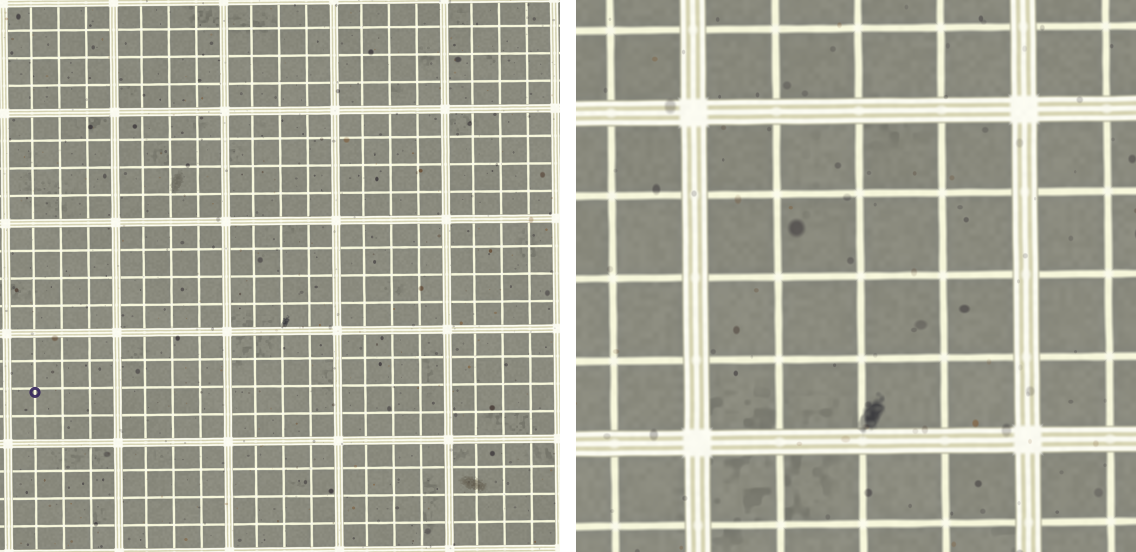
Left, the full canvas; right, a detail of the centre.
Reproduce this pattern procedurally as a WebGL 2 fragment shader.

```glsl
#version 300 es
precision highp float;
// Counting-chamber grid: triple-ruled squares split in four by four, with dust on grey glass.
uniform vec2 u_resolution;
out vec4 fragColor;

float hash(vec2 p) {
  vec3 q = fract(vec3(p.xyx) * 0.1031);
  q += dot(q, q.yzx + 33.33);
  return fract((q.x + q.y) * q.z);
}

float noise(vec2 p) {
  vec2 i = floor(p), f = fract(p);
  f = f * f * (3.0 - 2.0 * f);
  return mix(mix(hash(i), hash(i + vec2(1, 0)), f.x),
             mix(hash(i + vec2(0, 1)), hash(i + vec2(1, 1)), f.x), f.y);
}

// Soft coverage of a stroke from the distance to its centre
float stroke(float d, float halfWidth, float soft) {
  return 1.0 - smoothstep(halfWidth - soft, halfWidth + soft, d);
}

// Ragged elongated flake; returns its coverage
float flake(vec2 p, vec2 radii, float angle) {
  float c = cos(angle), s = sin(angle);
  vec2 q = vec2(c * p.x + s * p.y, c * p.y - s * p.x) / radii;
  float ragged = noise(p * 330.0 + 40.0);
  return (1.0 - smoothstep(0.55, 1.1, length(q) + 0.5 * (ragged - 0.5))) * (0.5 + 0.5 * ragged);
}

// Dust of one size: x is darkness, y picks the tint
vec2 dust(vec2 p, float density, float chance, float radius, float seed, float pixel) {
  vec2 id = floor(p * density) + seed;
  if (hash(id) > chance) return vec2(0.0);
  vec2 centre = 0.25 + 0.5 * vec2(hash(id + 11.3), hash(id + 27.7));
  vec2 d = (fract(p * density) - centre) / density;
  d.x *= 0.75 + 0.6 * hash(id + 5.1);
  float r = radius * (0.6 + 0.6 * hash(id + 8.9));
  return vec2(stroke(length(d), r, max(r * 0.4, pixel * 0.6)) * (0.5 + 0.5 * hash(id + 3.7)),
              hash(id + 19.0));
}

void main() {
  vec2 p = gl_FragCoord.xy / u_resolution.x;
  float pixel = 1.0 / u_resolution.x;

  // Slightly turned grid, one unit per large square
  vec2 g = vec2(p.x - 0.4044 + 0.0106 * (p.y - 0.492),
                p.y - 0.5911 - 0.0095 * (p.x - 0.5)) / 0.1967;
  g += 0.002 * (vec2(noise(p * 60.0), noise(p * 60.0 + 70.0)) - 0.5);
  float soft = max(0.006, pixel / 0.1967 * 0.6);

  vec2 major = abs(fract(g + 0.5) - 0.5);
  vec2 minor = abs(fract(g * 4.0 + 0.5) - 0.5) / 4.0;

  // Glass with uneven tone, grain and a slightly cooler rim by the lines
  vec3 color = vec3(0.54, 0.54, 0.49);
  color += 0.012 * (hash(floor(g * 4.0) + 50.0) - 0.5);
  color += 0.02 * (noise(p * 5.0) - 0.5) + 0.035 * (noise(p * 260.0) - 0.5);
  float edge = min(min(minor.x, minor.y) - 0.011, min(major.x, major.y) - 0.039);
  color -= vec3(0.025, 0.02, 0.005) * exp(-max(edge, 0.0) * 70.0);

  // Rare faint stains gathered in patches
  float stain = smoothstep(0.76, 0.95, noise(p * 17.0 + 9.0)) * smoothstep(0.5, 0.85, noise(p * 170.0));
  color *= 1.0 - 0.14 * stain;

  // Fine single lines and wide triple bands with yellowish gaps
  float worn = 0.0108 + 0.002 * (noise(p * 90.0 + 20.0) - 0.5);
  vec3 cream = vec3(0.97, 0.97, 0.86), white = vec3(0.985, 0.985, 0.945);
  float fine = max(stroke(minor.x, worn, soft * 1.15), stroke(minor.y, worn, soft * 1.15));
  vec2 bands = vec2(stroke(major.x, 0.038, soft * 1.3), stroke(major.y, 0.038, soft * 1.3));
  float band = max(bands.x, bands.y);
  vec2 rails = vec2(0.0);
  for (int i = 0; i < 2; i++) {
    float rail = min(major[i], abs(major[i] - 0.029));
    rails[i] = stroke(rail, 0.0078, soft) * bands[i];
  }
  float triple = max(rails.x, rails.y);
  color = mix(color, cream, fine * (1.0 - band));
  color = mix(color, vec3(0.84, 0.83, 0.7), band);
  color = mix(color, white, triple);

  // Bright blocks where bands cross, and fine lines running over the bands
  float block = stroke(max(major.x, major.y), 0.042, soft * 1.5);
  float glint = stroke(length(minor), 0.014, soft * 1.5);
  color = mix(color, white, max(block, 0.7 * glint));
  float ruled = max(fine, band);
  color += 0.02 * (noise(p * 300.0 + 5.0) - 0.5) * ruled;

  // Scattered dust, from sparse large grains to many small ones, paler on the lines
  for (int i = 0; i < 3; i++) {
    float k = float(i);
    vec2 speck = dust(p, 14.0 + 15.0 * k, 0.24 + 0.04 * k, 0.0044 / (1.0 + 0.9 * k), 31.0 * k + 4.0, pixel);
    vec3 tint = mix(vec3(0.2, 0.18, 0.2), vec3(0.5, 0.33, 0.16), smoothstep(0.7, 0.9, speck.y));
    color = mix(color, tint, speck.x * (0.8 - 0.23 * k) * (1.0 - 0.45 * ruled));
  }

  // Large debris: a dark chip, a pale flake, a smudge and a violet ring
  color = mix(color, vec3(0.2, 0.2, 0.22), 0.9 * flake(p - vec2(0.51, 0.411), vec2(0.013, 0.006), 1.1));
  color = mix(color, vec3(0.34, 0.31, 0.25), 0.75 * flake(p - vec2(0.846, 0.122), vec2(0.025, 0.012), -0.3));
  color = mix(color, vec3(0.33, 0.32, 0.28), 0.55 * flake(p - vec2(0.316, 0.661), vec2(0.021, 0.011), 1.2));
  float ring = abs(length(p - vec2(0.0625, 0.285)) - 0.0072);
  color = mix(color, vec3(0.2, 0.14, 0.36), 0.9 * stroke(ring, 0.0027, max(0.001, pixel * 0.6)));

  fragColor = vec4(clamp(color, 0.0, 1.0), 1.0);
}
```
